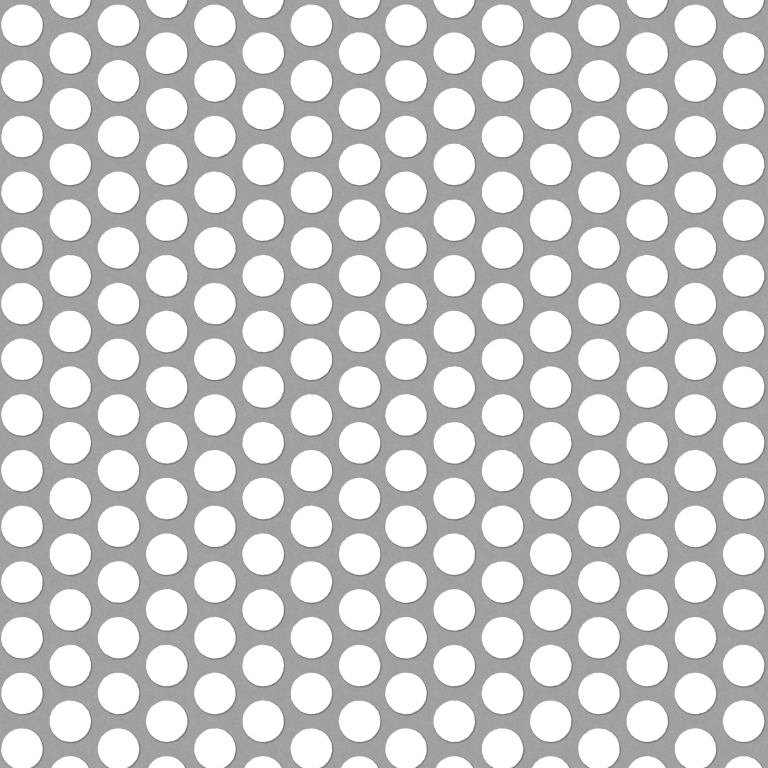
Write a Shadertoy shader that draws this pattern.

```glsl
const float TILE_WIDTH = 0.5;         // one sheet of columns
const float COLUMNS = 8.0;            // columns in a sheet
const float COLUMN_STEP = 0.0628;
const float ROW_STEP = 0.0725;
const vec2 FIRST_HOLE = vec2(0.0286, 0.0247);
const float HOLE_RADIUS = 0.0270;
const float EDGE_WEAR = 0.0006;
const float WEAR_SCALE = 210.0;
const vec2 SHADOW_OFFSET = vec2(0.0007, -0.0008);
const float SHADOW_WIDTH = 0.0014;
const float SHADOW_DEPTH = 0.15;
const float FINE_GRAIN = 0.022;
const float FINE_SCALE = 230.0;
const float BROAD_GRAIN = 0.012;
const float BROAD_SCALE = 75.0;
const vec3 METAL = vec3(0.63);
const vec3 HOLE = vec3(1.0);

vec2 latticeGradient(vec2 cell) {
    vec3 p = fract(cell.xyx * vec3(0.1031, 0.1030, 0.0973));
    p += dot(p, p.yzx + 33.33);
    float angle = 6.28318 * fract((p.x + p.y) * p.z);
    return vec2(cos(angle), sin(angle));
}

float gradientNoise(vec2 p) {
    vec2 cell = floor(p);
    vec2 f = p - cell;
    vec2 blend = f * f * f * (f * (f * 6.0 - 15.0) + 10.0);
    vec2 e = vec2(1.0, 0.0);
    float a = dot(latticeGradient(cell), f);
    float b = dot(latticeGradient(cell + e.xy), f - e.xy);
    float c = dot(latticeGradient(cell + e.yx), f - e.yx);
    float d = dot(latticeGradient(cell + e.xx), f - e.xx);
    return mix(mix(a, b, blend.x), mix(c, d, blend.x), blend.y);
}

// Offset from the centre of the nearest hole; odd columns drop half a row
vec2 holeOffset(vec2 p) {
    float x = mod(p.x, TILE_WIDTH) - FIRST_HOLE.x;
    float column = clamp(round(x / COLUMN_STEP), 0.0, COLUMNS - 1.0);
    float y = p.y - FIRST_HOLE.y - 0.5 * ROW_STEP * mod(column, 2.0);
    return vec2(x - column * COLUMN_STEP, y - ROW_STEP * round(y / ROW_STEP));
}

void mainImage(out vec4 fragColor, in vec2 fragCoord) {
    vec2 p = fragCoord / iResolution.y;
    float pixel = 1.0 / iResolution.y;

    // Slightly ragged hole outline
    vec2 offset = holeOffset(p);
    float wear = EDGE_WEAR * gradientNoise(p * WEAR_SCALE + 17.0);
    float edge = length(offset) - HOLE_RADIUS + wear;
    float hole = 1.0 - smoothstep(-0.75 * pixel, 0.75 * pixel, edge);

    // Grainy metal
    float grain = FINE_GRAIN * gradientNoise(p * FINE_SCALE)
                + BROAD_GRAIN * gradientNoise(p * BROAD_SCALE + 41.0);
    vec3 color = METAL + grain;

    // Thin shaded rim, heavier at the lower right
    float rim = length(offset - SHADOW_OFFSET) - HOLE_RADIUS + wear;
    float shadow = 1.0 - smoothstep(0.0, SHADOW_WIDTH + 0.5 * pixel, rim);
    color -= SHADOW_DEPTH * shadow;

    fragColor = vec4(mix(color, HOLE, hole), 1.0);
}
```
